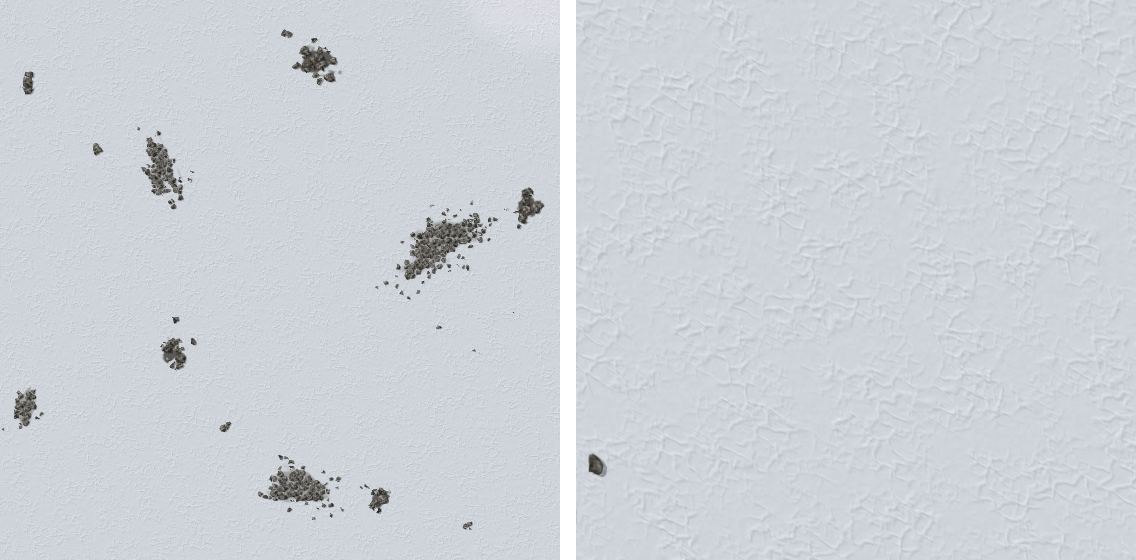
Left, the full canvas; right, a detail of the centre.
Write a Shadertoy shader that draws this texture.

```glsl
const vec3 SNOW = vec3(0.815, 0.835, 0.859);
const vec3 DRIFT = vec3(0.86, 0.865, 0.895);
const vec3 STONE_DARK = vec3(0.16, 0.15, 0.13);
const vec3 STONE_LIGHT = vec3(0.66, 0.64, 0.61);
const vec3 SOIL = vec3(0.28, 0.27, 0.25);

vec2 hash2(vec2 p) {
    vec3 q = fract(p.xyx * vec3(0.1031, 0.1030, 0.0973));
    q += dot(q, q.yzx + 33.33);
    return fract((q.xx + q.yz) * q.zy);
}

mat2 rotation(float a) {
    return mat2(cos(a), sin(a), -sin(a), cos(a));
}

// Layered sines, roughly -1 to 1
float waves(vec2 p) {
    float sum = 0.0, amp = 0.5;
    for (int i = 0; i < 4; i++) {
        sum += amp * sin(p.x + 1.7 * sin(p.y * 0.83));
        p = rotation(1.9) * p * 1.63 + 2.7;
        amp *= 0.62;
    }
    return sum;
}

vec2 warp(vec2 p, float amount) {
    return p + amount * vec2(waves(p * 2.1), waves(p.yx * 2.3 + 9.0));
}

vec2 seedOffset(vec2 cell, vec2 p) {
    return cell + 0.1 + 0.8 * hash2(cell) - p;
}

// Offset to the nearest seed (xy) and its cell (zw)
vec4 nearestSeed(vec2 p, out float second) {
    vec4 best = vec4(9.0);
    second = 9.0;
    for (int k = 0; k < 9; k++) {
        vec2 cell = floor(p) + vec2(k % 3 - 1, k / 3 - 1);
        vec2 d = seedOffset(cell, p);
        float closest = length(best.xy);
        second = min(second, max(length(d), closest));
        if (length(d) < closest) best = vec4(d, cell);
    }
    return best;
}

// Distance to the border of the cell
float borderDistance(vec2 p, vec4 nearest) {
    float border = 1.0;
    for (int k = 0; k < 25; k++) {
        vec2 d = seedOffset(nearest.zw + vec2(k % 5 - 2, k / 5 - 2), p);
        vec2 gap = d - nearest.xy;
        if (dot(gap, gap) > 0.0001) border = min(border, dot(0.5 * (d + nearest.xy), normalize(gap)));
    }
    return border;
}

// Soft bumps with short broken creases along the cell borders
float creases(vec2 p) {
    float second;
    float first = length(nearestSeed(warp(p, 0.35), second).xy);
    float broken = smoothstep(-0.25, 0.35, waves(p * 0.9 + 4.0));
    return 0.45 * first + broken * smoothstep(0.28, 0.0, second - first);
}

float snowHeight(vec2 p) {
    p = rotation(0.5) * p;
    return creases(p * vec2(68.0, 92.0)) + 0.6 * creases(p * vec2(125.0, 150.0) + 31.0);
}

vec3 snow(vec2 p) {
    vec2 slope = vec2(-0.0006, 0.0009);
    float relief = snowHeight(p - slope) - snowHeight(p + slope);
    float grain = hash2(floor(p * 512.0)).x - 0.5;
    float drift = smoothstep(0.23, 0.1, length((p - 1.0) * vec2(1.0, 1.9)) + 0.02 * waves(p * 40.0));
    vec3 col = mix(SNOW, DRIFT, drift);
    relief = min(relief, 0.75 * relief);
    return col + relief * vec3(0.054, 0.049, 0.043) - 0.004 + 0.012 * grain;
}

// One inside the patch, falling below zero outside a lumpy ellipse
float coverage(vec2 p, vec2 radius, float angle, vec2 seed) {
    vec2 q = rotation(-angle) * p / radius;
    return 1.0 - length(q) + 0.45 * waves(q * 2.8 + seed * 40.0);
}

// Stone mask (x) and brightness (y)
vec2 stones(vec2 p, vec2 radius, float angle, vec2 seed, float size, float scatter, float px) {
    float second;
    vec2 q = warp(p / size + seed * 90.0, 0.2);
    vec4 c = nearestSeed(q, second);
    float cover = coverage(p + c.xy * size, radius, angle, seed);
    vec2 rnd = hash2(c.zw + 71.0);
    float chance = mix(scatter * smoothstep(-0.8, 0.0, cover), 1.0, smoothstep(0.0, 0.25, cover));
    float rim = min(borderDistance(q, c), 0.66 - length(c.xy)) - mix(0.2, 0.03, smoothstep(-0.3, 0.4, cover));
    float soft = max(px, 0.0012) / size;
    float mask = step(rnd.x, chance) * smoothstep(-0.5 * soft, 0.7 * soft, rim);
    float light = dot(-c.xy, vec2(-0.45, 0.75));
    float tone = 0.42 + 0.6 * light + 0.3 * (rnd.y - 0.5) + 0.4 * waves(p * 520.0);
    return vec2(mask, tone * smoothstep(-0.12, 0.16, rim));
}

vec3 addStones(vec3 col, vec2 p, vec2 seed, vec2 radius, float angle, float size, float scatter, float soil, float px) {
    p -= seed;
    if (length(p) > 2.4 * max(radius.x, radius.y)) return col;
    float cover = coverage(p, radius, angle, seed);
    float shadow = stones(p - vec2(0.16, -0.1) * size, radius, angle, seed, size, scatter, px).x;
    vec2 stone = stones(p, radius, angle, seed, size, scatter, px);
    col = mix(col, SOIL, soil * smoothstep(0.0, 0.35, cover));
    col *= 1.0 - 0.3 * shadow;
    return mix(col, mix(STONE_DARK, STONE_LIGHT, clamp(stone.y, 0.0, 1.0)), stone.x);
}

void mainImage(out vec4 fragColor, in vec2 fragCoord) {
    float px = 1.0 / iResolution.y;
    vec2 p = fragCoord * px;
    vec3 col = snow(p);
    for (int i = 0; i < 8; i++) {
        float n = float(i);
        // Flat gravel, boulder piles, lone pebbles
        vec2 gravel = fract(vec2(0.78, 0.56) + n * vec2(0.755, 0.57));
        vec2 pile = fract(vec2(0.57, 0.89) + n * vec2(0.37, 0.74));
        vec2 pebble = hash2(vec2(n, 5.0) * 7.3);
        if (i < 4) col = addStones(col, p, gravel, (0.076 - 0.013 * n) * vec2(1.0, 0.52), 0.6 - 0.9 * n, 0.0092, 0.22, 0.35, px);
        if (i < 5) col = addStones(col, p, pile, (0.034 - 0.005 * n) * vec2(1.0, 0.85), n, 0.015, 0.1, 0.85, px);
        col = addStones(col, p, pebble, vec2(0.008, 0.006), 0.0, 0.011, 0.1, 0.0, px);
    }
    fragColor = vec4(clamp(col, 0.0, 1.0), 1.0);
}
```
